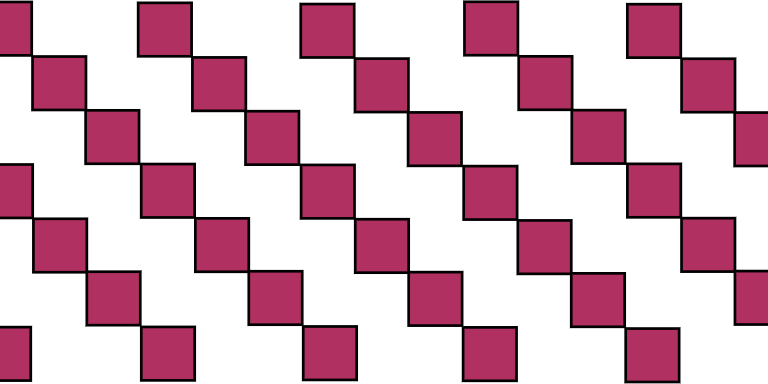
Write a Shadertoy shader that draws this pattern.

```glsl
vec2 jitter(float seed) {
    return fract(sin(seed * vec2(127.1, 311.7) + vec2(2.3, 5.9)) * 43758.5453) - 0.5;
}

float squareDistance(vec2 p, float halfSize) {
    vec2 d = abs(p) - halfSize;
    return max(d.x, d.y);
}

void mainImage(out vec4 fragColor, in vec2 fragCoord) {
    // Grid units, one square pitch each, measured from the top left square
    float pixel = 7.1 / iResolution.y;
    vec2 p = vec2(fragCoord.x, iResolution.y - fragCoord.y) * pixel - vec2(0.074, 0.552);

    vec3 color = vec3(1.0);
    for (float row = 0.0; row < 7.0; row++) {
        // Each row steps one square right; squares repeat every three
        float diagonal = round((p.x - row) / 3.0);
        vec2 center = vec2(row + 3.0 * diagonal, row);

        // Whole diagonals drift, and each row is slightly uneven
        center += 0.06 * jitter(diagonal + 11.0) + 0.04 * jitter(row + 37.0);

        // Black outline, then crimson fill
        float d = squareDistance(p - center, 0.519);
        float outline = clamp(0.5 - d / pixel, 0.0, 1.0);
        float fill = clamp(0.5 - (d + 0.05) / pixel, 0.0, 1.0);
        color = mix(color, mix(vec3(0.0), vec3(0.69, 0.19, 0.38), fill), outline);
    }
    fragColor = vec4(color, 1.0);
}
```
